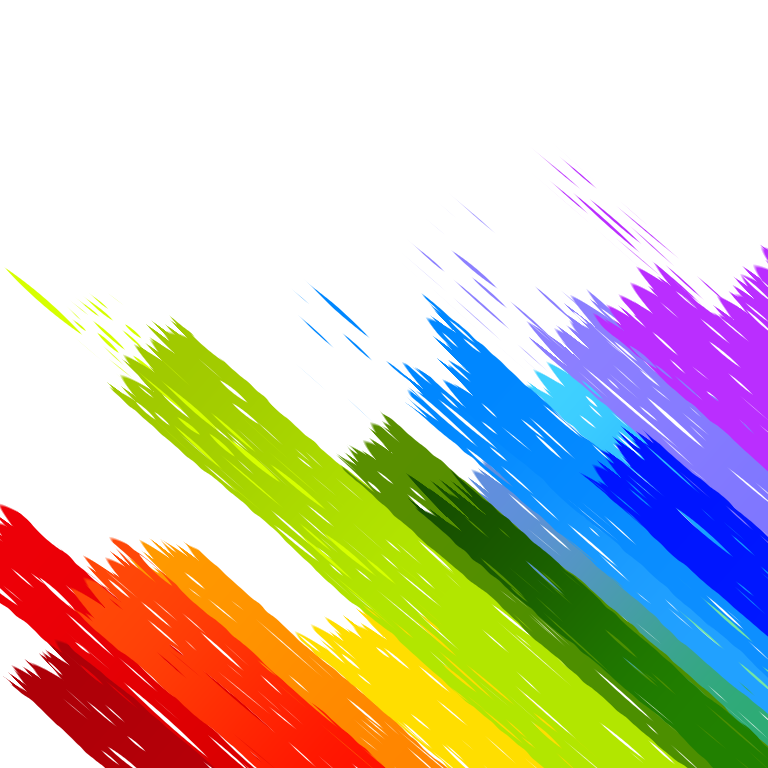
This background is drawn by a Shadertoy shader. Its source:

```glsl
// Diagonal rainbow of dry-brush paint strokes on a white ground.
// The canvas is rotated into stroke space (x along, y across); every stroke is
// a band with a bristled tip and slivers, and loose sprays fly ahead of it.

const vec2 STROKE_DIR = vec2(0.755, 0.656);

float hash(vec2 p) {
    vec3 q = fract(p.xyx * 0.1031);
    q += dot(q, q.yzx + 33.33);
    return fract((q.x + q.y) * q.z);
}

float noise(float x, float seed) {
    float i = floor(x), f = fract(x);
    return mix(hash(vec2(i, seed)), hash(vec2(i + 1.0, seed)), f * f * (3.0 - 2.0 * f));
}

// Pointed sliver; "along" runs from -1 to 1 between its ends.
float sliver(float along, float across, float halfWidth, float px) {
    float w = halfWidth * max(0.0, 1.0 - along * along);
    return clamp((w - abs(across)) / px + 0.5, 0.0, 1.0) * clamp(2.0 * w / px, 0.0, 1.0);
}

// Randomly filled rows of slivers, slightly tilted and of varied length.
float streaks(vec2 p, vec2 cell, float density, float thickness, float seed, float px) {
    float row = floor(p.y / cell.y);
    float x = p.x / cell.x + 7.0 * hash(vec2(row, seed));
    vec2 id = vec2(floor(x) + 17.0 * seed, row);
    float size = hash(id + 5.3), tilt = hash(id + 11.7) - 0.5;
    float along = (2.0 * fract(x) - 1.0) / mix(0.35, 1.0, size);
    float across = (fract(p.y / cell.y) - 0.5 - 0.25 * tilt * (1.0 + along)) * cell.y;
    float halfWidth = cell.y * thickness * mix(0.06, 0.28, hash(id + 23.1));
    return step(hash(id), density) * sliver(along, across, halfWidth, px);
}

// Depth of the ragged tip for a row of pointed bristles.
float bristles(float v, float cell, float seed) {
    float x = v / cell + 0.4 * noise(v / cell, seed);
    return 0.8 * hash(vec2(floor(x), seed)) + pow(abs(2.0 * fract(x) - 1.0), 1.5);
}

// Brush stroke: span = lower and upper side, tip = where each side begins.
vec3 stroke(vec3 base, vec2 p, vec2 span, vec2 tip, float fray,
            vec3 startColor, vec3 endColor, float seed, float px) {
    float t = clamp((p.y - span.x) / (span.y - span.x), 0.0, 1.0);
    float front = mix(tip.x, tip.y, t) - 0.4 * fray;
    front += fray * min(bristles(p.y, 0.021, seed), 0.15 + 1.1 * bristles(p.y, 0.009, seed + 3.0));
    float depth = p.x - front;
    float wobble = 0.005 * (noise(p.x * 14.0, seed) - 0.5) + 0.002 * noise(p.x * 70.0, seed);
    float side = min(p.y - span.x, span.y - p.y) + wobble;
    float body = clamp(depth / (6.0 * px) + 0.5, 0.0, 1.0) * clamp(side / px + 0.5, 0.0, 1.0);
    float dry = mix(1.0, 0.5, smoothstep(0.0, 0.3, depth));
    float gaps = max(streaks(p, vec2(0.13, 0.012), 0.2, dry, seed, px),
                     streaks(p, vec2(0.06, 0.006), 0.2, dry, seed + 7.0, px));
    vec3 ink = mix(startColor, endColor, smoothstep(0.0, 0.5, p.x - tip.x));
    return mix(base, ink, body * (1.0 - gaps));
}

// Loose slivers that thin out towards the sides of the box lo..hi.
vec3 spray(vec3 base, vec2 p, vec2 lo, vec2 hi, vec2 cell, float density,
           vec3 ink, float seed, float px) {
    vec2 q = (p - lo) / (hi - lo);
    vec2 fade = smoothstep(0.0, 0.3, q) * smoothstep(0.0, 0.3, 1.0 - q);
    return mix(base, ink, streaks(p, cell, density, fade.x * fade.y, seed, px));
}

void mainImage(out vec4 fragColor, in vec2 fragCoord) {
    float px = 1.0 / iResolution.y;
    vec2 pos = vec2(fragCoord.x, iResolution.y - fragCoord.y) * px;
    vec2 p = vec2(dot(pos, STROKE_DIR), dot(pos, vec2(STROKE_DIR.y, -STROKE_DIR.x)));

    vec3 white = vec3(1.0), acid = vec3(0.84, 1.0, 0.0), azure = vec3(0.0, 0.53, 1.0);
    vec3 lilac = vec3(0.55, 0.5, 1.0), purple = vec3(0.73, 0.18, 1.0);
    vec3 yellow = vec3(1.0, 0.87, 0.0), orange = vec3(1.0, 0.6, 0.0);
    vec3 red = vec3(0.93, 0.0, 0.03), olive = vec3(0.35, 0.56, 0.0);
    vec3 c = white;

    // Flying bristle marks
    c = spray(c, p, vec2(0.53, -0.11), vec2(0.75, 0.02), vec2(0.13, 0.01), 0.4, azure, 2.0, px);
    c = spray(c, p, vec2(0.6, 0.08), vec2(0.88, 0.22), vec2(0.1, 0.009), 0.4, lilac, 3.0, px);
    c = spray(c, p, vec2(0.64, 0.282), vec2(1.02, 0.335), vec2(0.12, 0.008), 0.8, purple, 4.0, px);
    c = spray(c, p, vec2(0.32, -0.275), vec2(0.52, -0.19), vec2(0.06, 0.008), 0.6, acid, 5.0, px);
    c = mix(c, acid, sliver((p.x - 0.3) / 0.068, p.y + 0.259, 0.004, px));

    // Warm strokes
    c = stroke(c, p, vec2(-0.592, -0.487), vec2(0.47, 0.43), 0.03, red, vec3(0.85, 0.0, 0.0), 11.0, px);
    c = stroke(c, p, vec2(-0.663, -0.575), vec2(0.585, 0.6), 0.04, vec3(0.68, 0.0, 0.03), vec3(0.74, 0.0, 0.03), 12.0, px);
    c = spray(c, p, vec2(0.6, -0.59), vec2(1.0, -0.52), vec2(0.16, 0.01), 0.5, white, 13.0, px);
    c = stroke(c, p, vec2(-0.44, -0.373), vec2(0.6, 0.635), 0.05, orange, vec3(1.0, 0.52, 0.0), 14.0, px);
    c = stroke(c, p, vec2(-0.535, -0.427), vec2(0.585, 0.565), 0.045, vec3(1.0, 0.28, 0.03), vec3(1.0, 0.06, 0.0), 15.0, px);
    c = stroke(c, p, vec2(-0.372, -0.28), vec2(0.845, 0.875), 0.045, yellow, yellow, 16.0, px);

    // Cool strokes beneath the greens
    c = stroke(c, p, vec2(0.07, 0.125), vec2(0.855, 0.85), 0.04, vec3(0.25, 0.82, 1.0), azure, 17.0, px);
    c = stroke(c, p, vec2(-0.13, -0.038), vec2(0.88, 0.85), 0.045, vec3(0.38, 0.56, 0.87), vec3(0.18, 0.67, 0.46), 18.0, px);
    c = stroke(c, p, vec2(-0.046, -0.006), vec2(0.74, 0.715), 0.04, azure, vec3(0.13, 0.63, 1.0), 19.0, px);
    c = stroke(c, p, vec2(-0.009, 0.07), vec2(0.77, 0.685), 0.05, azure, vec3(0.05, 0.56, 1.0), 20.0, px);
    c = spray(c, p, vec2(1.15, -0.09), vec2(1.5, 0.06), vec2(0.1, 0.008), 0.25, vec3(0.45, 0.9, 0.65), 21.0, px);

    // Green strokes
    c = stroke(c, p, vec2(-0.288, -0.165), vec2(0.445, 0.425), 0.045, vec3(0.63, 0.79, 0.0), vec3(0.7, 0.9, 0.0), 22.0, px);
    c = spray(c, p, vec2(0.42, -0.29), vec2(0.95, -0.2), vec2(0.11, 0.011), 0.6, acid, 23.0, px);
    c = spray(c, p, vec2(0.9, -0.295), vec2(1.25, -0.225), vec2(0.1, 0.01), 0.6, yellow, 24.0, px);
    c = stroke(c, p, vec2(-0.168, -0.078), vec2(0.725, 0.725), 0.035, olive, vec3(0.3, 0.56, 0.0), 25.0, px);
    c = stroke(c, p, vec2(-0.142, -0.08), vec2(0.82, 0.85), 0.07, vec3(0.09, 0.31, 0.0), vec3(0.13, 0.5, 0.0), 26.0, px);

    // Violet strokes and deep blue
    c = stroke(c, p, vec2(0.118, 0.217), vec2(0.81, 0.83), 0.05, lilac, vec3(0.49, 0.46, 1.0), 27.0, px);
    c = spray(c, p, vec2(0.8, 0.115), vec2(1.1, 0.145), vec2(0.2, 0.012), 0.7, white, 28.0, px);
    c = stroke(c, p, vec2(0.194, 0.3), vec2(0.87, 0.87), 0.045, purple, purple, 29.0, px);
    c = stroke(c, p, vec2(0.294, 0.42), vec2(0.965, 0.965), 0.03, purple, purple, 30.0, px);
    c = stroke(c, p, vec2(0.03, 0.128), vec2(0.985, 0.985), 0.04, vec3(0.0, 0.08, 1.0), vec3(0.0, 0.1, 1.0), 31.0, px);

    fragColor = vec4(c, 1.0);
}
```
